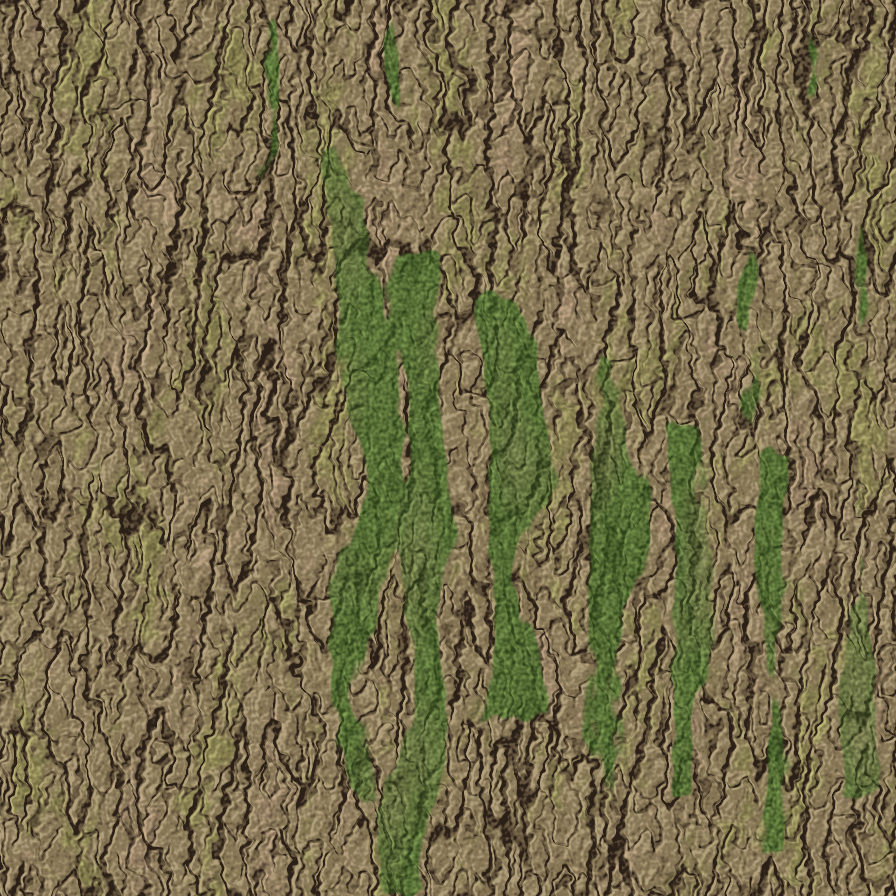
Write a WebGL 2 fragment shader that draws this texture.

```glsl
#version 300 es
precision highp float;
// Furrowed tree bark with upright cracks, olive lichen and hanging strips of moss.

uniform vec2 u_resolution;
out vec4 fragColor;

const vec3 CREVICE = vec3(0.17, 0.125, 0.09);
const vec3 SHADE = vec3(0.39, 0.33, 0.24);
const vec3 BARK = vec3(0.52, 0.46, 0.33);
const vec3 CREST = vec3(0.70, 0.63, 0.49);
const vec3 LICHEN = vec3(0.50, 0.51, 0.27);
const vec3 PINK = vec3(0.62, 0.51, 0.43);
const vec3 MOSS_DARK = vec3(0.18, 0.27, 0.10);
const vec3 MOSS_LIGHT = vec3(0.44, 0.57, 0.28);

const vec2 CRACK_FREQ = vec2(31.0, 7.0);
const vec2 FISSURE_FREQ = vec2(52.0, 19.0);
const float CRACK_WIDTH = 0.0032;
const float FISSURE_WIDTH = 0.0021;
const float GRAIN_FREQ = 240.0;
const vec2 LIGHT_STEP = vec2(-0.0024, 0.0016);
const float RELIEF = 0.50;
const int STRIPS = 7;
const vec2 SPRIG_GRID = vec2(15.0, 8.0);

float hash(vec2 cell) {
    uvec2 q = uvec2(ivec2(cell)) * uvec2(1597334673u, 3812015801u);
    uint h = (q.x ^ q.y) * 747796405u + 2891336453u;
    h = ((h >> ((h >> 28u) + 4u)) ^ h) * 277803737u;
    h = (h >> 22u) ^ h;
    return float(h >> 8u) / 16777216.0;
}

float corner(vec2 cell, vec2 offset) {
    float angle = 6.28318 * hash(cell);
    return dot(vec2(cos(angle), sin(angle)), offset);
}

// Gradient noise, roughly -0.7 to 0.7
float noise(vec2 p) {
    vec2 i = floor(p), f = p - i;
    vec2 u = f * f * f * (f * (f * 6.0 - 15.0) + 10.0);
    vec2 e = vec2(1.0, 0.0);
    float low = mix(corner(i, f), corner(i + e, f - e), u.x);
    float high = mix(corner(i + e.yx, f - e.yx), corner(i + 1.0, f - 1.0), u.x);
    return mix(low, high, u.y);
}

// Jagged displacement that breaks up the straight grain
vec2 warp(vec2 p) {
    float bend = 0.014 * noise(p * vec2(9.0, 7.0));
    float jag = 0.010 * noise(p * vec2(40.0, 38.0) + 17.0);
    float chip = 0.006 * noise(p * vec2(95.0, 105.0) + 41.0);
    return p + vec2(bend + jag + chip, 2.0 * jag);
}

// Dark line along the zero contour of stretched noise, of even width in canvas units
float crackLine(vec2 p, vec2 freq, float width) {
    vec2 s = p * freq;
    float n = noise(s);
    float steepness = max(abs(noise(s + vec2(0.06, 0.0)) - n) / 0.06, 0.5);
    float span = abs(n) / (steepness * freq.x);
    float gap = width * (0.85 + 1.9 * noise(s * vec2(0.7, 1.3) + 63.0));
    return (1.0 - smoothstep(gap * 0.4, gap + 0.0012, span)) * smoothstep(0.0, 0.0012, gap);
}

float cracks(vec2 q) {
    float deep = crackLine(q, CRACK_FREQ, CRACK_WIDTH);
    float fine = crackLine(q + 5.3, FISSURE_FREQ, FISSURE_WIDTH);
    return max(deep, 0.65 * fine);
}

float flakes(vec2 q) {
    return 0.36 * noise(q * vec2(44.0, 20.0) + 9.0)
         + 0.44 * noise(q * vec2(92.0, 58.0) + 23.0)
         + 0.50 * noise(q * vec2(170.0, 125.0) + 31.0);
}

float height(vec2 p) {
    vec2 q = warp(p);
    return flakes(q) - 0.75 * cracks(q);
}

// Signed depth inside the moss: long strips, then short sprigs higher up
float mossDepth(vec2 p) {
    float depth = -1.0;
    for (int i = 0; i < STRIPS; i++) {
        float id = float(i), t = id / float(STRIPS - 1);
        float sway = 0.07 * noise(vec2(p.y * 3.4, id * 7.3 + 0.4)) * (1.2 - t);
        float center = mix(0.38, 0.96, t) + sway;
        float swell = 1.0 + 1.6 * noise(vec2(p.y * 6.0 + 11.0, id * 5.7 + 0.3));
        float halfWidth = mix(0.027, 0.013, t) * swell;
        float top = mix(0.80, 0.42, t) + 0.14 * (hash(vec2(id, 8.0)) - 0.5);
        float bottom = 0.24 * hash(vec2(id, 5.0));
        float ends = min(top - p.y, p.y - bottom);
        depth = max(depth, min(halfWidth - abs(p.x - center), ends));
    }
    vec2 cell = floor(p * SPRIG_GRID);
    vec2 local = (fract(p * SPRIG_GRID) - 0.5) / SPRIG_GRID;
    local.x += 0.02 * noise(vec2(p.y * 14.0, cell.x + 0.4));
    float grows = step(hash(cell + 50.0), 0.22) * step(0.25, p.x) * step(0.5, p.y);
    float sprig = 0.008 * (1.0 - pow(local.y / 0.05, 2.0)) - abs(local.x);
    return max(depth, mix(-1.0, sprig, grows));
}

vec3 barkRamp(float tone) {
    vec3 c = mix(CREVICE, SHADE, smoothstep(0.0, 0.36, tone));
    c = mix(c, BARK, smoothstep(0.36, 0.66, tone));
    return mix(c, CREST, smoothstep(0.66, 1.12, tone));
}

void main() {
    vec2 p = gl_FragCoord.xy / u_resolution;
    vec2 q = warp(p);

    // Relief lit from the upper left
    float slope = height(p) - height(p + LIGHT_STEP);
    float grain = noise(p * GRAIN_FREQ) + 0.6 * noise(p * GRAIN_FREQ * 0.6 + 70.0);
    float crack = cracks(q);
    float tone = 0.75 + 0.42 * flakes(q) + RELIEF * slope + 0.34 * grain - 0.58 * crack;
    vec3 color = barkRamp(tone);

    // Lichen and pink stains on the plates
    float stain = noise(q * vec2(15.0, 6.0) + 80.0) + 0.6 * noise(q * vec2(60.0, 34.0));
    float lit = 0.40 + 0.84 * tone;
    color = mix(color, LICHEN * lit, 0.50 * smoothstep(0.05, 0.5, stain) * (1.0 - crack));
    color = mix(color, PINK * lit, 0.40 * smoothstep(0.20, 0.6, -stain) * (1.0 - crack));

    // Moss softens the relief and carries its own fine nap
    float ragged = 0.022 * noise(p * vec2(30.0, 7.0) + 3.0) + 0.010 * noise(p * vec2(60.0, 30.0));
    float cover = smoothstep(-0.002, 0.003, mossDepth(p) + ragged);
    cover *= 0.92 + 0.9 * min(0.0, noise(p * vec2(12.0, 5.0) + 37.0));
    float nap = 0.56 + 0.62 * grain + 0.28 * slope + 0.28 * flakes(q) - 0.22 * crack;
    color = mix(color, mix(MOSS_DARK, MOSS_LIGHT, clamp(nap, 0.0, 1.2)), cover);

    fragColor = vec4(clamp(color, 0.0, 1.0), 1.0);
}
```
